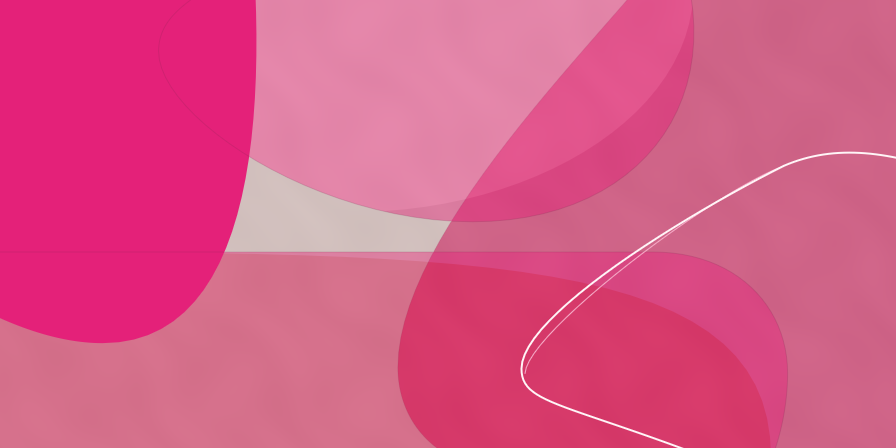
Write a Shadertoy shader that draws this background.

```glsl
// Overlapping translucent pink petals on warm grey, with a looping white line.
// Each outline is a chain of cubic curves, walked in short chords to get the
// distance and an even-odd side; each overlap then takes its own colour.

const vec2  CANVAS = vec2(200.0, 100.0);   // design units, origin lower left
const int   CHORDS = 24;
const float LINE_HALF_WIDTH = 0.22;
const float ECHO_HALF_WIDTH = 0.12;
const float RIM_HALF_WIDTH  = 0.10;
const float RIM_STRENGTH    = 0.20;
const float MOTTLE          = 0.007;

const vec3 STONE       = vec3(0.82, 0.75, 0.74);
const vec3 PETAL       = vec3(0.89, 0.52, 0.66);
const vec3 PETAL_SHADE = vec3(0.85, 0.48, 0.62);
const vec3 ROSE        = vec3(0.81, 0.39, 0.53);
const vec3 ROSE_PETAL  = vec3(0.885, 0.33, 0.55);
const vec3 ROSE_SHADE  = vec3(0.85, 0.275, 0.505);
const vec3 BAND        = vec3(0.86, 0.50, 0.63);
const vec3 BAND_INNER  = vec3(0.835, 0.44, 0.545);
const vec3 HILL        = vec3(0.85, 0.28, 0.51);
const vec3 HILL_INNER  = vec3(0.84, 0.225, 0.415);
const vec3 MAGENTA     = vec3(0.895, 0.13, 0.475);
const vec3 RIM         = vec3(0.45, 0.12, 0.28);
const vec3 WHITE       = vec3(1.0, 0.96, 0.97);
const vec3 ECHO        = vec3(0.96, 0.66, 0.77);

// An outline holds (nearest distance, side); side turns -1 when enclosed.
const vec2 EMPTY = vec2(1e4, 1.0);

vec2 cubic(vec2 a, vec2 b, vec2 c, vec2 d, float t) {
    float s = 1.0 - t;
    return s*s*s*a + 3.0*s*s*t*b + 3.0*s*t*t*c + t*t*t*d;
}

// Adds one cubic to an outline; chords crossed by a rightward ray flip the side.
void trace(inout vec2 o, vec2 p, vec2 a, vec2 b, vec2 c, vec2 d) {
    vec2 from = a;
    for (int i = 1; i <= CHORDS; i++) {
        vec2 to = cubic(a, b, c, d, float(i) / float(CHORDS));
        vec2 e = to - from, w = p - from;
        float h = clamp(dot(w, e) / max(dot(e, e), 1e-6), 0.0, 1.0);
        o.x = min(o.x, length(w - e*h));
        if ((from.y > p.y) != (to.y > p.y) && w.x < e.x * w.y / e.y) o.y = -o.y;
        from = to;
    }
}

float fill(vec2 o, float px) {
    return clamp(0.5 - o.x * o.y / px, 0.0, 1.0);
}

float stroke(vec2 o, float halfWidth, float px) {
    float cover = min(1.0, 2.0 * halfWidth / px);
    float w = max(halfWidth, 0.5 * px);
    return cover * clamp(0.5 + (w - o.x) / px, 0.0, 1.0);
}

// Faint paper variation from warped, layered sines.
float mottle(vec2 p) {
    vec2 q = p + 3.0 * sin(p.yx * vec2(0.23, 0.19));
    return sin(q.x * 0.17) * sin(q.y * 0.21) + 0.5 * sin(q.x * 0.43 + q.y * 0.31);
}

void mainImage(out vec4 fragColor, in vec2 fragCoord) {
    vec2 p = fragCoord / iResolution.xy * CANVAS;
    float px = CANVAS.y / iResolution.y;

    // Upper petal and its lighter inner part
    vec2 petal = EMPTY, petalInner = EMPTY;
    trace(petal, p, vec2(45.6, 102.1), vec2(39.1, 97.9), vec2(35.4, 94.3), vec2(35.4, 88.5));
    trace(petal, p, vec2(35.4, 88.5), vec2(35.4, 74.0), vec2(70.3, 50.5), vec2(105.5, 50.5));
    trace(petal, p, vec2(105.5, 50.5), vec2(139.3, 50.5), vec2(158.9, 72.7), vec2(154.2, 101.0));
    trace(petalInner, p, vec2(85.9, 52.9), vec2(122.4, 55.2), vec2(153.6, 75.3), vec2(154.7, 101.0));

    // Left edge of the rose veil, which covers everything to its right
    vec2 veil = EMPTY;
    trace(veil, p, vec2(141.1, 101.3), vec2(122.4, 79.7), vec2(88.8, 44.0), vec2(88.8, 18.0));
    trace(veil, p, vec2(88.8, 18.0), vec2(88.8, 10.2), vec2(92.4, 3.1), vec2(99.0, -1.0));

    // Lower hill with a flat top, and its inner slope
    vec2 hill = EMPTY, hillInner = EMPTY;
    trace(hill, p, vec2(-3.0, 43.75), vec2(45.0, 43.75), vec2(95.0, 43.75), vec2(145.8, 43.75));
    trace(hill, p, vec2(145.8, 43.75), vec2(164.1, 43.75), vec2(175.8, 31.8), vec2(175.8, 16.7));
    trace(hill, p, vec2(175.8, 16.7), vec2(175.8, 10.2), vec2(174.5, 3.6), vec2(172.4, -2.0));
    trace(hillInner, p, vec2(46.9, 43.5), vec2(130.2, 42.2), vec2(172.1, 34.9), vec2(172.1, -2.0));

    // Solid drop at the left
    vec2 drop = EMPTY;
    trace(drop, p, vec2(57.0, 102.0), vec2(58.6, 63.5), vec2(52.9, 23.4), vec2(22.9, 23.4));
    trace(drop, p, vec2(22.9, 23.4), vec2(15.1, 23.4), vec2(6.5, 25.8), vec2(-2.6, 30.2));

    // White loop and its paler echo
    vec2 loop = EMPTY, echo = EMPTY;
    trace(loop, p, vec2(203.1, 64.1), vec2(192.7, 66.7), vec2(183.6, 66.7), vec2(175.0, 63.0));
    trace(loop, p, vec2(175.0, 63.0), vec2(153.6, 52.3), vec2(116.4, 29.7), vec2(116.4, 17.7));
    trace(loop, p, vec2(116.4, 17.7), vec2(116.4, 10.2), vec2(125.0, 10.2), vec2(156.3, -1.6));
    trace(echo, p, vec2(175.0, 63.0), vec2(158.9, 57.0), vec2(117.7, 25.8), vec2(117.2, 16.7));

    // Colours on both sides of the veil edge, then joined
    float inPetal = fill(petal, px), lit = fill(petalInner, px);
    float inHill = fill(hill, px), slope = fill(hillInner, px);
    vec3 bare = mix(STONE, mix(PETAL_SHADE, PETAL, lit), inPetal);
    bare = mix(bare, mix(BAND, BAND_INNER, slope), inHill);
    vec3 veiled = mix(ROSE, mix(ROSE_SHADE, ROSE_PETAL, lit), inPetal);
    veiled = mix(veiled, mix(HILL, HILL_INNER, slope), inHill);
    vec3 col = mix(veiled, bare, fill(veil, px)) + MOTTLE * mottle(p);
    col = mix(col, MAGENTA, fill(drop, px));

    // Thin rims and bright lines
    float rim = max(stroke(petal, RIM_HALF_WIDTH, px), stroke(hill, RIM_HALF_WIDTH, px));
    rim = max(rim, 0.6 * stroke(veil, RIM_HALF_WIDTH, px));
    col = mix(col, RIM, RIM_STRENGTH * rim);
    col = mix(col, ECHO, stroke(echo, ECHO_HALF_WIDTH, px));
    col = mix(col, WHITE, stroke(loop, LINE_HALF_WIDTH, px));
    fragColor = vec4(col, 1.0);
}
```
